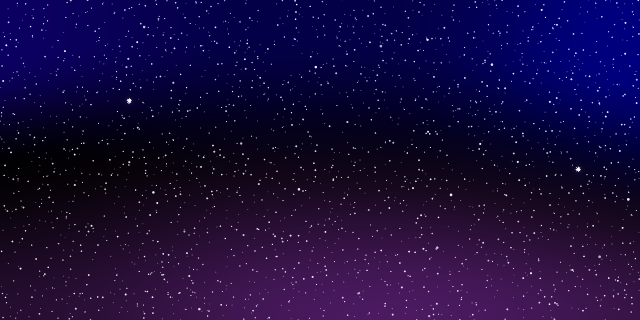
This texture is drawn by a Shadertoy shader. Its source:

```glsl
// Night sky: blue glow above and violet glow below, overlapping in a dim curved band
// that is darkest at the left. Hashed, rotated grids scatter round stars of several
// sizes; two larger stars carry eight short rays.

float hash(vec2 p) {
    return fract(sin(dot(p, vec2(127.1, 311.7))) * 43758.5453);
}

vec3 skyColor(vec2 p) {
    float x = p.x * 0.5;
    float side = 2.0 * x - 1.0;
    float inward = smoothstep(0.0, 0.45, x);

    // Dim band, highest near the middle
    float band = 0.55 - 0.11 * side * side - 0.03 * side;

    // Blue half, strongest towards the upper corners
    vec3 blue = mix(vec3(0.015, 0.0, 0.28), vec3(0.045, 0.0, 0.38), smoothstep(0.4, 0.0, x));
    blue = mix(blue, vec3(0.0, 0.0, 0.36), smoothstep(0.6, 0.9, x));
    vec2 corner = (p - vec2(1.96, 0.88)) * vec2(1.0, 0.9);
    blue.b += 0.14 * exp(-9.0 * dot(corner, corner));
    float blueStart = band - mix(0.02, 0.15, inward);
    vec3 color = blue * smoothstep(blueStart, band + 0.35, p.y);

    // Violet half, centred on the lower edge right of the middle
    vec2 d = (p - vec2(1.24, 0.02)) * vec2(0.85, 1.0);
    float violet = 0.5 + 0.45 * exp(-2.0 * dot(d, d));
    violet *= 1.0 - smoothstep(0.0, band + mix(0.06, 0.15, inward), p.y);
    violet *= mix(0.85, 1.0, inward);
    return color + vec3(0.31, 0.108, 0.4) * violet;
}

// One star per occupied cell of a rotated grid
float starLayer(vec2 p, float cells, float density, float radius, float seed) {
    float c = cos(seed), s = sin(seed);
    vec2 q = mat2(c, s, -s, c) * p * cells + seed * 7.3;
    vec2 id = floor(q);
    vec2 center = 0.12 + 0.76 * vec2(hash(id + seed), hash(id + seed + 31.7));
    float dist = length(fract(q) - center) / cells;
    float r = radius * mix(0.6, 1.15, hash(id + 57.3));
    float px = 0.6 / iResolution.y;
    float disc = 1.0 - smoothstep(max(r - px, 0.0), r + px, dist);
    float brightness = mix(0.7, 1.0, hash(id + 83.1));
    return disc * brightness * step(hash(id + 11.9), density);
}

// Bright core with eight rays and a faint halo
float rayStar(vec2 p, vec2 center, float radius) {
    vec2 d = p - center;
    float dist = length(d);
    float angle = atan(d.y, d.x + 1e-6);
    float edge = radius * (0.8 + 0.2 * cos(8.0 * angle));
    float px = 0.8 / iResolution.y;
    float core = 1.0 - smoothstep(edge - px, edge + px, dist);
    return max(core, 0.3 * exp(-dist / radius * 1.6));
}

void mainImage(out vec4 fragColor, in vec2 fragCoord) {
    vec2 p = fragCoord / iResolution.y;
    p.x *= 2.0 * iResolution.y / iResolution.x;
    vec3 color = skyColor(p);

    // Fine dust, then three layers of ordinary stars
    float stars = 0.45 * starLayer(p, 38.0, 0.35, 0.0016, 0.37);
    for (int i = 0; i < 3; i++) {
        float k = float(i);
        float layer = starLayer(p, 27.0 - 4.0 * k, 0.4, 0.0021 + 0.0003 * k, 0.61 + 0.83 * k);
        stars = max(stars, layer);
    }

    // Sparse larger stars and the two brightest
    stars = max(stars, starLayer(p, 9.0, 0.3, 0.0036, 1.13));
    stars = max(stars, rayStar(p, vec2(0.404, 0.685), 0.0085));
    stars = max(stars, rayStar(p, vec2(1.807, 0.471), 0.0085));

    color = mix(color, vec3(0.96, 0.95, 1.0), stars);
    fragColor = vec4(color, 1.0);
}
```
